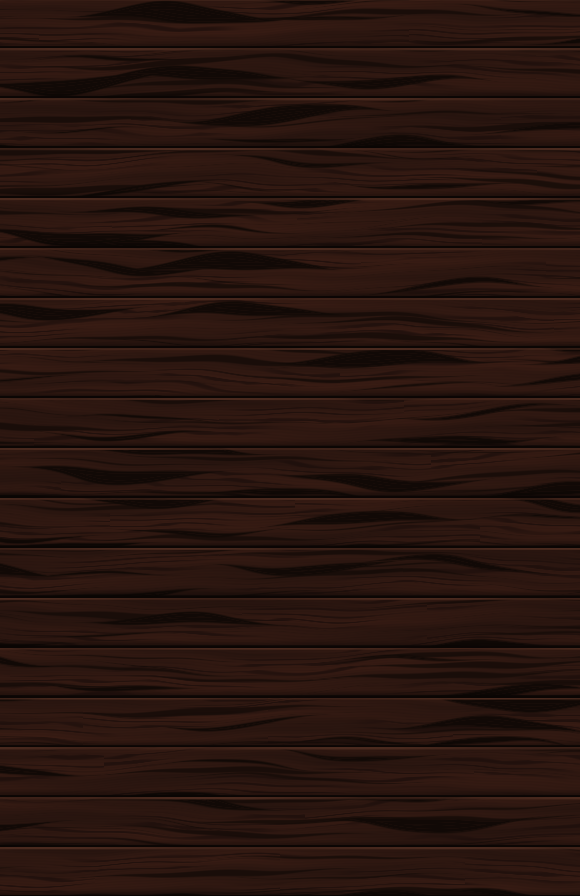
Give the GLSL for this texture, as a WebGL 2 fragment shader.

```glsl
#version 300 es
precision highp float;

uniform vec2 u_resolution;
out vec4 fragColor;

vec3 hash3(vec2 p) {
  vec3 k = vec3(dot(p, vec2(127.1, 311.7)), dot(p, vec2(269.5, 183.3)), dot(p, vec2(419.2, 371.9)));
  return fract(sin(k) * 43758.545);
}

// Cellular noise whose cells hold tapered lenses: depth is positive inside one
float lensDepth(vec2 p, float seed) {
  vec2 cell = floor(p);
  float depth = -1.0;
  for (int j = -1; j <= 1; j++) {
    for (int i = -1; i <= 1; i++) {
      vec2 id = cell + vec2(i, j);
      vec3 r = hash3(id + seed);
      vec2 d = p - id - 0.15 - 0.7 * r.xy;
      float taper = exp(-6.0 * d.x * d.x);
      d.y += 0.16 * sin(d.x * 5.0 + r.z * 40.0);
      depth = max(depth, 0.42 * r.z * r.z * taper - 0.04 - abs(d.y));
    }
  }
  return depth;
}

// Slow bends that carry the grain along a plank
float grainBend(vec2 p, float s) {
  return 0.09 * sin(0.5 * p.x + s) + 0.04 * sin(1.2 * p.x + 2.3 * s + 2.0 * p.y)
       + 0.015 * sin(3.1 * p.x + 5.1 * s + 5.0 * p.y);
}

vec3 plankColor(vec2 p, float row) {
  vec3 r = hash3(vec2(row, 7.0));
  float s = r.x * 40.0;
  float y = p.y + grainBend(p, s);

  // Broad tone, with a different mean on each plank
  float tone = 0.5 + 0.35 * (r.y - 0.5)
             + 0.25 * sin(5.0 * y + 0.6 * p.x + s) + 0.2 * sin(13.0 * y - 0.35 * p.x + 3.0 * s);
  vec3 color = mix(vec3(0.155, 0.08, 0.058), vec3(0.21, 0.104, 0.073), clamp(tone, 0.0, 1.0));

  // Fine fibres
  float fibre = sin(71.0 * y + 1.3 * sin(0.8 * p.x + s)) * sin(43.0 * y + 0.9 * p.x);
  color *= 1.0 + 0.05 * fibre;

  // Lenses of heartwood, which also push the grain lines apart
  float heart = lensDepth(vec2(p.x * 0.27, y * 1.9) + r.z * 9.0, row * 17.0);
  float bulge = 0.12 * smoothstep(-0.4, 0.2, heart);

  // Grain lines that fade in and out along the plank
  float phase = 46.0 * (y + bulge) + 2.0 * sin(0.45 * p.x + 2.0 * s);
  float fade = smoothstep(-0.5, 0.9, sin(0.7 * p.x + 6.0 * y + s) + 0.5 * sin(1.7 * p.x - 9.0 * y));
  float line = smoothstep(0.25, 1.0, sin(phase)) * fade;
  color = mix(color, vec3(0.11, 0.055, 0.043), 0.75 * line);

  // Long thin streaks
  float streak = lensDepth(vec2(p.x * 0.2, y * 4.6) + r.y * 13.0, row * 23.0 + 5.0);
  color = mix(color, vec3(0.085, 0.045, 0.03), 0.85 * smoothstep(-0.06, 0.12, streak));

  // Dark hearts with faint inner rings
  float ring = smoothstep(0.5, 1.0, sin(heart * 60.0 + 0.5 * p.x));
  vec3 heartColor = mix(vec3(0.065, 0.036, 0.022), vec3(0.11, 0.055, 0.04), 0.6 * ring);
  return mix(color, heartColor, smoothstep(-0.03, 0.07, heart));
}

void main() {
  // Plank units: one plank high, measured down from the top edge
  float planks = 17.944;
  vec2 uv = gl_FragCoord.xy / u_resolution.y;
  vec2 board = vec2(uv.x, 1.0 - uv.y) * planks - vec2(0.0, 0.97);
  float row = floor(board.y);
  float v = board.y - row;
  float px = planks / u_resolution.y;

  vec3 color = plankColor(vec2(board.x, v), row);

  // Rounded lower edge
  color *= 1.0 - 0.3 * smoothstep(0.82, 0.97, v);

  // Lit upper edge, uneven along its length
  float lit = 1.0 - smoothstep(0.03, 0.03 + px, v);
  float uneven = 0.75 + 0.25 * sin(0.8 * board.x + row * 2.4);
  color = mix(color, vec3(0.29, 0.165, 0.12), lit * uneven);

  // Dark groove between planks
  float groove = smoothstep(0.955 - 0.5 * px, 0.955 + 0.5 * px, v);
  color = mix(color, vec3(0.035, 0.018, 0.012), 0.92 * groove);

  fragColor = vec4(color, 1.0);
}
```
